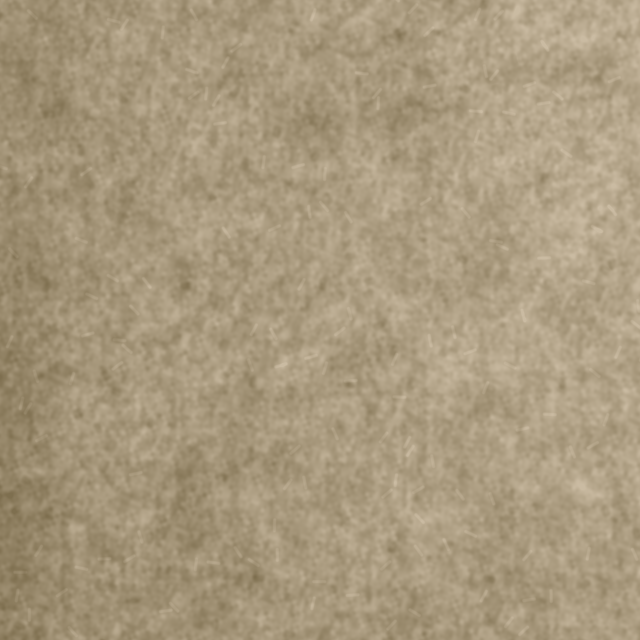
Write a three.js fragment shader that draws this texture.

```glsl
// Worn beige linen cloth with soft stains, fine grain, faint weave and stray fibres.
varying vec2 vUv;

const vec3 DARK_LINEN = vec3(0.60, 0.54, 0.43);
const vec3 MID_LINEN = vec3(0.66, 0.60, 0.49);
const vec3 LIGHT_LINEN = vec3(0.71, 0.65, 0.55);

float hash(vec2 p) {
  return fract(sin(dot(p, vec2(127.1, 311.7))) * 43758.5453);
}

// Smooth value noise, from -1 to 1.
float noise(vec2 p) {
  vec2 cell = floor(p);
  vec2 f = fract(p);
  f = f * f * (3.0 - 2.0 * f);
  float low = mix(hash(cell), hash(cell + vec2(1.0, 0.0)), f.x);
  float high = mix(hash(cell + vec2(0.0, 1.0)), hash(cell + vec2(1.0)), f.x);
  return 2.0 * mix(low, high, f.y) - 1.0;
}

vec2 rotate(vec2 p, float angle) {
  float c = cos(angle);
  float s = sin(angle);
  return vec2(c * p.x + s * p.y, c * p.y - s * p.x);
}

// Light falls from the right; the left edge sinks into shade.
float lighting(vec2 uv) {
  float slope = 1.25 * (uv.x - 0.5) + 0.35 * (uv.y - 0.5);
  float edge = 1.0 - smoothstep(0.0, 0.12, uv.x);
  return slope - 0.45 * edge * (1.2 - 0.6 * uv.y);
}

// Broad and medium stains, drawn out a little along the warp.
float stains(vec2 uv) {
  vec2 warped = uv + 0.02 * vec2(noise(uv * 9.0), noise(uv * 9.0 + 31.0));
  float broad = noise(warped * vec2(8.0, 5.0) + 3.7);
  float medium = noise(rotate(warped, 0.3) * vec2(19.0, 15.0) + 11.3);
  float small = noise(warped * vec2(40.0, 33.0) + 23.1);
  return 0.42 * broad + 0.42 * medium + 0.5 * small;
}

// Irregular grain of the fabric at three sizes.
float grain(vec2 uv) {
  float coarse = noise(rotate(uv, 0.5) * 78.0 + 5.2);
  float upright = noise(uv * vec2(125.0, 80.0) + 41.0);
  float fine = noise(rotate(uv, -0.4) * 150.0 + 67.0);
  return 0.5 * coarse + 0.6 * upright + 0.65 * fine;
}

// Long thin threads along both directions of the cloth.
float weave(vec2 uv) {
  float warp = noise(uv * vec2(130.0, 11.0) + 83.0);
  float weft = noise(uv * vec2(9.0, 120.0) + 97.0);
  return 0.28 * warp + 0.24 * weft;
}

// Faint slanting creases, which come and go in patches.
float creases(vec2 uv) {
  vec2 along = rotate(uv, 0.62);
  float patches = smoothstep(0.0, 0.6, noise(uv * 4.0 + 14.0));
  return 0.55 * patches * noise(along * vec2(14.0, 75.0));
}

// Scattered short strokes, one chance per cell, with soft edges.
float flecks(vec2 uv, float cells, float chance, float halfLength, float radius, float seed) {
  vec2 p = uv * cells;
  float cover = 0.0;
  for (int j = -1; j <= 1; j++) {
    for (int i = -1; i <= 1; i++) {
      vec2 cell = floor(p) + vec2(float(i), float(j));
      vec2 centre = cell + vec2(hash(cell + seed), hash(cell + seed + 7.3));
      vec2 q = rotate(p - centre, 6.2832 * hash(cell + seed + 13.9));
      q.x -= clamp(q.x, -halfLength, halfLength);
      float shape = 1.0 - smoothstep(0.2 * radius, radius, length(q));
      float present = step(hash(cell + seed + 29.1), chance);
      cover = max(cover, present * shape);
    }
  }
  return cover;
}

void main() {
  float tone = lighting(vUv) + stains(vUv) + grain(vUv) + weave(vUv) + creases(vUv);

  // Pale fibres and small dark specks lie on top.
  tone += 0.9 * flecks(vUv, 26.0, 0.22, 0.22, 0.10, 2.0);
  tone -= 0.9 * flecks(vUv, 22.0, 0.22, 0.08, 0.20, 53.0);

  vec3 toneStep = 0.5 * (LIGHT_LINEN - DARK_LINEN);
  vec3 cloth = MID_LINEN + toneStep * clamp(tone, -3.0, 2.4);
  gl_FragColor = vec4(cloth, 1.0);
}
```
